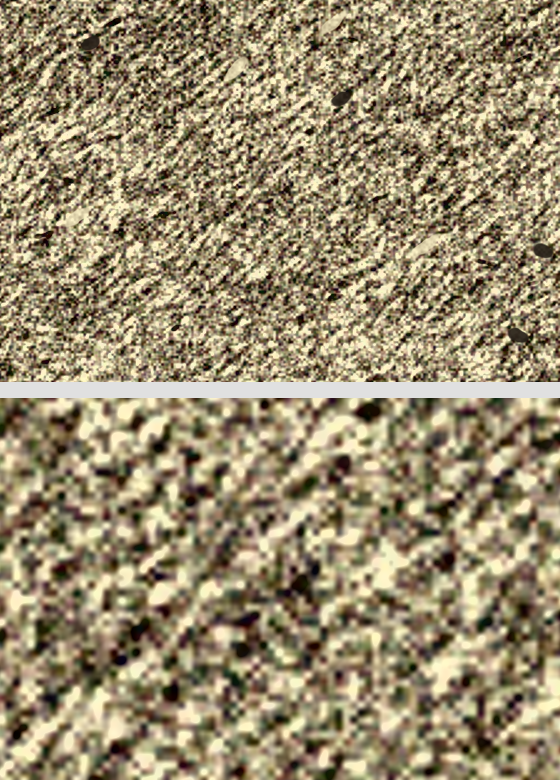
Top: the whole. Bottom: its middle third, enlarged.
A WebGL 2 fragment shader for this texture:

```glsl
#version 300 es
precision highp float;
// Rough sandy stone with slanted, side-lit grain, dark pits, thin cracks and pale chips.
uniform vec2 u_resolution;
out vec4 fragColor;

float hash(vec2 p) {
    return fract(sin(dot(p, vec2(127.1, 311.7))) * 43758.5453);
}

// Value noise in -1..1
float noise(vec2 p) {
    vec2 cell = floor(p), f = fract(p);
    f = f * f * (3.0 - 2.0 * f);
    float low = mix(hash(cell), hash(cell + vec2(1, 0)), f.x);
    float high = mix(hash(cell + vec2(0, 1)), hash(cell + vec2(1, 1)), f.x);
    return mix(low, high, f.y) * 2.0 - 1.0;
}

vec2 turn(vec2 p, float angle) {
    float c = cos(angle), s = sin(angle);
    return vec2(c * p.x + s * p.y, c * p.y - s * p.x);
}

// Ridges stretched along the slanted grain
float ridges(vec2 p) {
    vec2 q = turn(p, 0.72);
    return 0.6 * noise(q * vec2(24.0, 68.0)) + 0.5 * noise(q * vec2(58.0, 120.0) + 37.0);
}

// Coverage of one scattered ragged ellipse
float blot(vec2 p, float id, vec2 halfSize, float angle) {
    vec2 center = vec2(hash(vec2(id, 3.1)) * u_resolution.x / u_resolution.y, hash(vec2(id, 8.7)));
    vec2 q = turn(p - center, angle) / halfSize;
    float edge = (length(q) - 1.0) * halfSize.y;
    return 1.0 - smoothstep(-0.002, 0.003, edge + 0.003 * noise(p * 60.0));
}

void main() {
    vec2 p = gl_FragCoord.xy / u_resolution.y;
    vec2 bent = p + 0.016 * vec2(noise(p * 7.0), noise(p * 7.0 + 19.0));

    // Grain, its shadow side, broad patches and fine grit
    float tone = 0.575 + 0.5 * ridges(bent) - 0.2 * ridges(bent + vec2(-0.009, 0.009));
    tone += 0.10 * noise(turn(p, 0.6) * vec2(4.0, 8.0)) + 0.08 * noise(p * 17.0 + 5.0);
    tone += 0.22 * noise(p * 72.0 + 11.0) + 0.42 * noise(p * 153.0);

    // Thin cracks, mostly level
    for (int i = 0; i < 12; i++) {
        float id = float(i) + 20.0;
        float size = mix(0.015, 0.04, hash(vec2(id, 1.7)));
        tone -= 0.6 * blot(bent, id, vec2(size, 0.005), 0.9 * hash(vec2(id, 5.3)) - 0.4);
    }

    // Smooth pale chips and dark pits
    float chip = 0.0, pit = 0.0;
    for (int i = 0; i < 4; i++) {
        float id = float(i);
        chip = max(chip, blot(p, id + 50.0, vec2(0.042, 0.014), 0.5 + 0.5 * hash(vec2(id, 2.9))));
        pit = max(pit, blot(p, id + 70.0, vec2(0.026, 0.016), 3.0 * hash(vec2(id, 6.1))));
    }
    tone = mix(tone, 0.93 + 0.12 * (tone - 0.57), 0.85 * chip);
    tone = clamp(tone, 0.0, 1.0);

    // Brown to cream, with faint coloured speckle
    vec3 color = mix(vec3(0.08, 0.05, 0.01), vec3(0.99, 0.95, 0.78), pow(vec3(tone), vec3(1.0, 1.08, 1.12)));
    vec3 speckle = vec3(noise(p * 131.0 + 7.0), noise(p * 131.0 + 43.0), noise(p * 131.0 + 91.0));
    color += 0.09 * speckle * (1.0 - 0.6 * tone) * (1.0 - chip);
    color = mix(color, vec3(0.15, 0.12, 0.09), 0.92 * pit);
    fragColor = vec4(clamp(color, 0.0, 1.0), 1.0);
}
```
